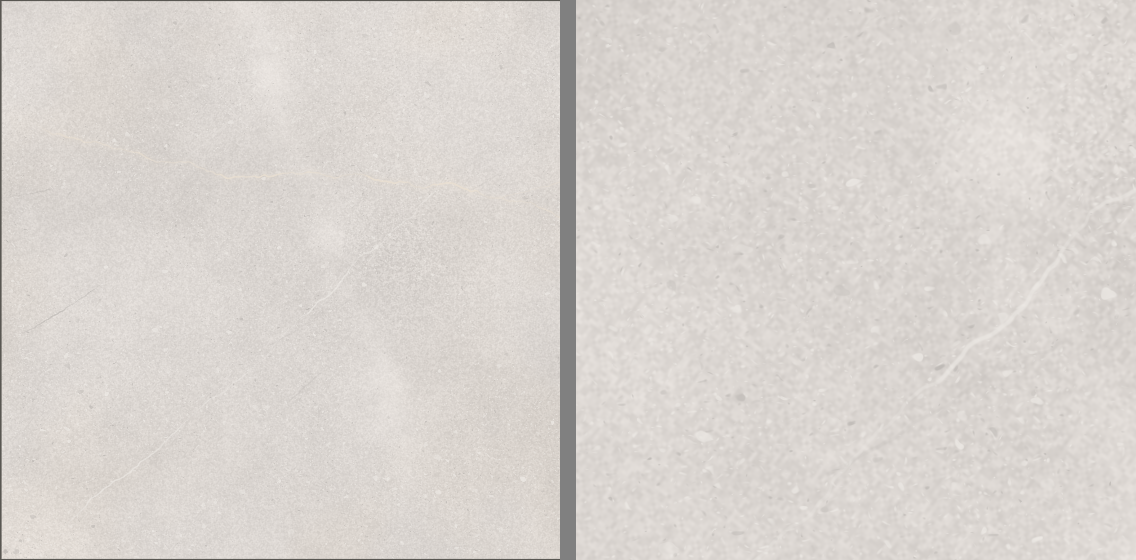
Left: the whole. Right: its middle third, enlarged.
A three.js fragment shader for this texture:

```glsl
varying vec2 vUv;

const vec3 STONE = vec3(0.859, 0.839, 0.822);
const vec3 WARM_SHIFT = vec3(0.006, 0.001, -0.007);
const vec3 CREAM = vec3(0.915, 0.875, 0.820);
const vec3 CHALK = vec3(0.930, 0.917, 0.900);
const vec3 ASH = vec3(0.690, 0.675, 0.660);
const vec3 EDGE = vec3(0.35, 0.34, 0.32);

const mat2 GRAIN_TURN = mat2(0.8, 0.6, -0.6, 0.8);
const float GRAIN_SCALE = 430.0;
const float GRAIN_CONTRAST = 0.078;
const float MOTTLE_SCALE = 4.5;
const float MOTTLE_CONTRAST = 0.070;
const float STAIN_SCALE = 21.0;
const float STAIN_CONTRAST = 0.028;
const float FLECK_SCALE = 210.0;
const float FLECK_SOFTNESS = 0.0009;
const float VEIN_WIDTH = 0.0019;
const float VEIN_JITTER = 0.0026;
const float BAND_WIDTH = 0.036;
const float EDGE_WIDTH = 0.0022;
const int FLECK_LAYERS = 4;
const int SCRATCHES = 18;

float hash(vec2 p) {
  vec3 q = fract(vec3(p.xyx) * 0.1031);
  q += dot(q, q.yzx + 33.33);
  return fract((q.x + q.y) * q.z);
}

vec2 hash2(vec2 p) {
  return vec2(hash(p), hash(p + 57.3));
}

float noise(vec2 p) {
  vec2 i = floor(p);
  vec2 f = fract(p);
  f = f * f * (3.0 - 2.0 * f);
  return mix(mix(hash(i), hash(i + vec2(1.0, 0.0)), f.x),
             mix(hash(i + vec2(0.0, 1.0)), hash(i + 1.0), f.x), f.y);
}

float fbm(vec2 p) {
  float sum = 0.0;
  float weight = 0.533;
  for (int i = 0; i < 4; i++) {
    sum += weight * noise(p);
    p = mat2(1.6, 1.2, -1.2, 1.6) * p + 17.0;
    weight *= 0.5;
  }
  return sum;
}

float blob(vec2 p, vec2 center, vec2 radius) {
  vec2 d = (p - center) / radius;
  return exp(-dot(d, d));
}

// Wandering line from a to b; bend holds a bow and an S-curve.
float vein(vec2 p, vec2 a, vec2 b, vec2 bend, float wobble, float width) {
  float len = length(b - a);
  vec2 dir = (b - a) / len;
  float t = dot(p - a, dir) / len;
  float d = dot(p - a, vec2(-dir.y, dir.x));
  d -= bend.x * 4.0 * t * (1.0 - t) + bend.y * sin(6.2832 * t);
  d -= wobble * (fbm(vec2(t * len * 16.0, a.x * 91.0 + 3.0)) - 0.5);
  d -= VEIN_JITTER * (noise(vec2(t * len * 130.0, a.y * 37.0)) - 0.5);
  float ends = smoothstep(0.0, 0.12, t) * smoothstep(1.0, 0.88, t);
  float broken = smoothstep(0.15, 0.7, noise(p * 26.0 + a * 50.0));
  width *= mix(0.8, 1.15, broken);
  return ends * mix(0.4, 1.0, broken) * smoothstep(width, width * 0.2, abs(d));
}

// Chips and pores: one jittered, ragged disc per occupied cell.
vec3 addFlecks(vec3 color, vec2 p) {
  float cluster = smoothstep(0.3, 0.75, fbm(p * 7.0 + 40.0));
  vec2 ragged = p + 0.005 * (vec2(noise(p * 190.0), noise(p * 190.0 + 31.0)) - 0.5);
  float scale = FLECK_SCALE;
  float density = 0.36;
  for (int i = 0; i < FLECK_LAYERS; i++) {
    vec2 cell = floor(ragged * scale);
    vec2 seed = cell + float(i) * 211.0;
    vec2 center = cell + 0.3 + 0.4 * hash2(seed);
    float radius = mix(0.09, 0.23, hash(seed + 9.1)) / scale;
    float d = length((ragged * scale - center) * vec2(1.0, 1.25)) / scale;
    float present = step(hash(seed + 23.7), density * (0.2 + 1.4 * cluster));
    float shape = smoothstep(radius + FLECK_SOFTNESS, radius - FLECK_SOFTNESS, d);
    float dark = step(0.84, hash(seed + 71.9));
    float strength = mix(0.15, 0.75, hash(seed + 5.3)) * mix(1.0, 0.75, dark);
    color = mix(color, mix(CHALK, ASH, dark), present * shape * strength);
    scale *= 0.6;
    density *= 0.6;
  }
  return color;
}

void main() {
  vec2 p = vUv;

  // Cloudy body with a darker, coarser heart
  float cloud = fbm(p * MOTTLE_SCALE + 8.0) - 0.5;
  float stain = fbm(p * STAIN_SCALE + 27.0) - 0.5;
  float heart = blob(p, vec2(0.71, 0.53), vec2(0.14, 0.12)) * (0.7 + cloud + stain);
  float tone = MOTTLE_CONTRAST * cloud + STAIN_CONTRAST * stain - 0.018 * heart;
  tone += 0.016 * (blob(p, vec2(0.05, 0.55), vec2(0.25, 0.6)) - 0.3);
  float warmth = smoothstep(0.35, 0.7, fbm(p * 5.0 + 71.0)) * smoothstep(0.1, 0.6, length(p - 0.5));
  vec3 color = STONE + tone + WARM_SHIFT * warmth;

  // Pale diagonal band and a short streak beside it
  float bandX = 0.45 + 0.34 * (1.0 - p.y) + 0.09 * (fbm(p * 8.0 + 5.0) - 0.5);
  float band = exp(-pow((p.x - bandX) / BAND_WIDTH, 2.0)) * smoothstep(0.08, 0.25, p.y);
  band *= mix(0.35, 1.0, smoothstep(0.25, 0.6, fbm(p * 9.0 + 19.0))) * (1.0 + 1.5 * stain);
  band += 0.5 * blob(p, vec2(0.405, 0.23), vec2(0.015, 0.06));
  color += 0.028 * band;

  // Fine sandy grain
  vec2 g = GRAIN_TURN * p * GRAIN_SCALE;
  float grain = 0.75 * noise(g) + 0.25 * noise(g * 0.47 + 13.0) - 0.5;
  color += GRAIN_CONTRAST * grain * (1.0 + 0.6 * heart - 0.3 * band);
  color = addFlecks(color, p);

  // Faint diagonal scratches
  for (int i = 0; i < SCRATCHES; i++) {
    vec2 seed = vec2(float(i) * 7.0, 3.0);
    vec2 start = hash2(seed);
    vec2 end = start + mix(0.07, 0.2, hash(seed + 2.0)) * vec2(0.8, mix(0.3, 0.8, hash(seed + 4.0)));
    float line = vein(p, start, end, vec2(0.0), 0.012, VEIN_WIDTH);
    color = mix(color, mix(ASH, CHALK, step(0.35, hash(seed + 6.0))), 0.2 * line);
  }

  // Cream vein with a soft halo, its fork, and the long chalk vein
  vec2 creamStart = vec2(0.03, 0.790);
  vec2 creamEnd = vec2(1.12, 0.573);
  vec2 creamBend = vec2(0.0, -0.028);
  float cream = vein(p, creamStart, creamEnd, creamBend, 0.04, VEIN_WIDTH * 1.2);
  float halo = vein(p, creamStart, creamEnd, creamBend, 0.04, 0.012);
  cream = max(cream, 0.8 * vein(p, vec2(0.86, 0.640), vec2(1.10, 0.700), vec2(0.0), 0.02, VEIN_WIDTH));
  color = mix(color, CREAM, 0.72 * cream + 0.14 * halo);
  float chalk = vein(p, vec2(0.08, 0.04), vec2(0.82, 0.71), vec2(-0.02, 0.0), 0.03, VEIN_WIDTH);
  color = mix(color, CHALK, 0.62 * chalk);

  // Grey cracks on the left
  float crack = vein(p, vec2(0.035, 0.398), vec2(0.18, 0.488), vec2(0.0), 0.008, VEIN_WIDTH);
  crack += 0.5 * vein(p, vec2(-0.02, 0.643), vec2(0.10, 0.662), vec2(0.0), 0.008, VEIN_WIDTH);
  color = mix(color, ASH, 0.6 * crack);

  // Dark rim on the left, top and bottom
  float rim = min(p.x - 0.0006, min(p.y, 1.0 - p.y));
  color = mix(EDGE, color, smoothstep(EDGE_WIDTH - 0.0008, EDGE_WIDTH + 0.0008, rim));
  gl_FragColor = vec4(color, 1.0);
}
```
